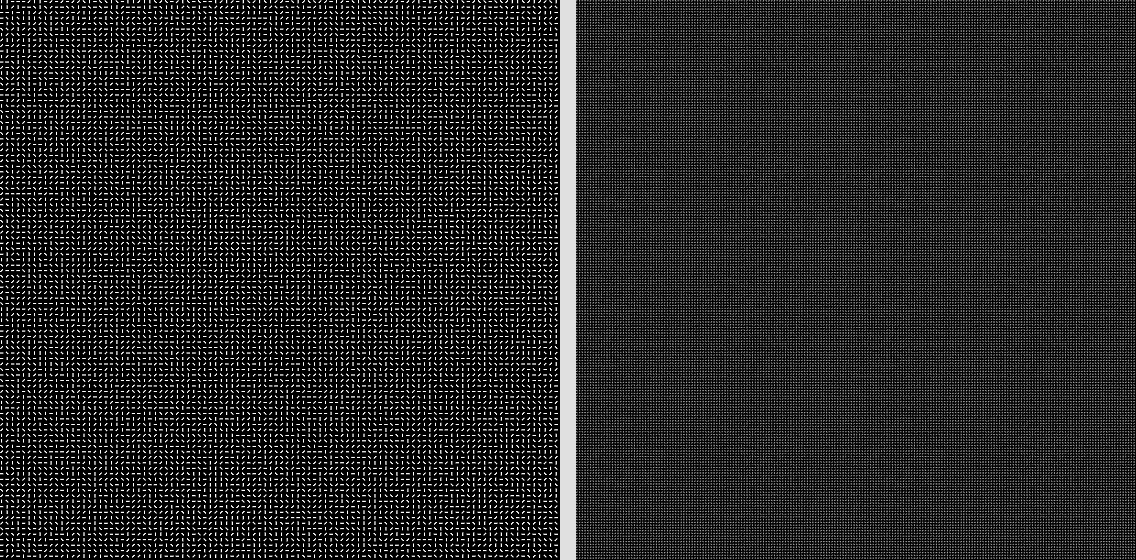
Left: one tile. Right: repeated 2 by 2.
Write a Shadertoy shader that draws this pattern.

```glsl
// Dense grid of tiny white dashes on black, each turned to a random eighth of a circle.
#define REPEATS 102.0               // cells across and down
#define DASH_LENGTH 0.62            // in cells
#define DASH_WIDTH 0.21             // in cells
#define DASH_CENTER vec2(0.3, 0.7)  // dash position inside its cell
#define EDGE_SOFTNESS 0.6           // smoothing, in output samples
#define BACKGROUND vec3(0.0)
#define INK vec3(1.0)

const float QUARTER_TURN_HALF = 0.785398;

float hash21(vec2 p) {
    return fract(sin(dot(p, vec2(127.1, 311.7))) * 43758.5453);
}

mat2 rotation(float angle) {
    float c = cos(angle), s = sin(angle);
    return mat2(c, -s, s, c);
}

float boxDistance(vec2 p, vec2 halfSize) {
    vec2 d = abs(p) - halfSize;
    return length(max(d, 0.0)) + min(max(d.x, d.y), 0.0);
}

void mainImage(out vec4 fragColor, in vec2 fragCoord) {
    // Nearest dash, with cell numbers that wrap at the canvas edges
    vec2 grid = fragCoord / iResolution.xy * REPEATS - DASH_CENTER;
    vec2 nearest = floor(grid + 0.5);
    vec2 local = grid - nearest;
    vec2 cell = mod(nearest, REPEATS);

    // Horizontal, vertical or either diagonal, equally likely
    float angle = floor(hash21(cell) * 4.0) * QUARTER_TURN_HALF;
    float dist = boxDistance(rotation(angle) * local, 0.5 * vec2(DASH_LENGTH, DASH_WIDTH));

    // Crisp but smoothed edge
    float edge = EDGE_SOFTNESS * REPEATS / min(iResolution.x, iResolution.y);
    float coverage = clamp(0.5 - dist / edge, 0.0, 1.0);
    fragColor = vec4(mix(BACKGROUND, INK, coverage), 1.0);
}
```
